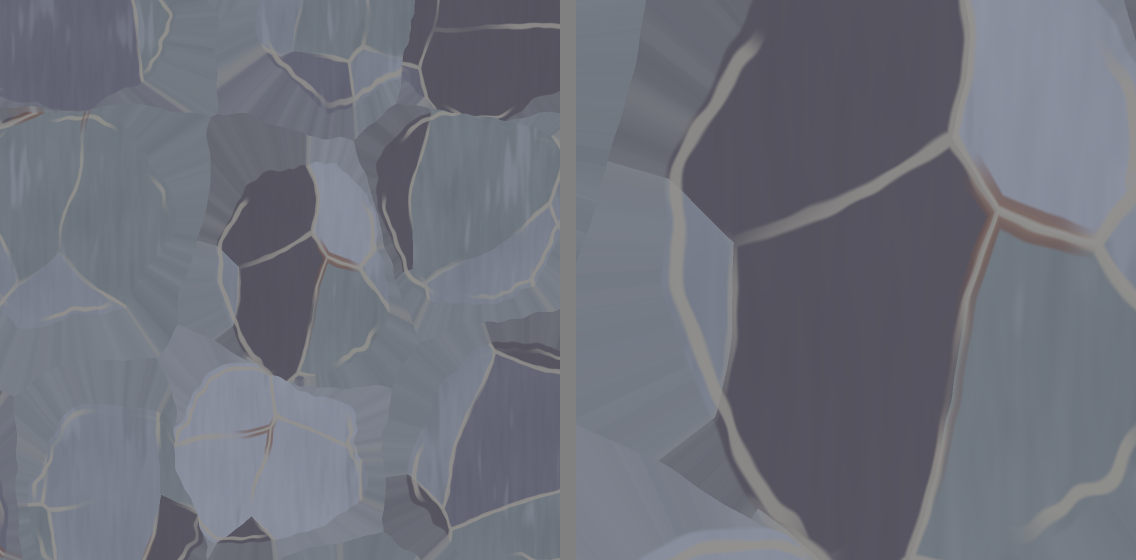
Left, the full canvas; right, a detail of the centre.
This texture is drawn by a WebGL 2 fragment shader. Its source:

```glsl
#version 300 es
precision highp float;

uniform vec2 u_resolution;
out vec4 fragColor;

vec2 hash2(vec2 p) {
    vec3 h = fract(p.xyx * vec3(0.1031, 0.1030, 0.0973));
    h += dot(h, h.yzx + 33.33);
    return fract((h.xx + h.yz) * h.zy);
}

// Gradient noise, roughly -1 to 1
float noise(vec2 p) {
    vec2 i = floor(p), f = p - i;
    vec2 u = f * f * f * (f * (f * 6.0 - 15.0) + 10.0);
    vec2 e = vec2(0.0, 1.0);
    float a = dot(hash2(i) - 0.5, f);
    float b = dot(hash2(i + e.yx) - 0.5, f - e.yx);
    float c = dot(hash2(i + e.xy) - 0.5, f - e.xy);
    float d = dot(hash2(i + e.yy) - 0.5, f - e.yy);
    return 2.8 * mix(mix(a, b, u.x), mix(c, d, u.x), u.y);
}

// Voronoi facets: x = border distance, y = facet hash
vec2 facets(vec2 p) {
    vec2 cell = floor(p), nearest = vec2(0.0), nearestCell = cell;
    float best = 9.0;
    for (int y = -1; y <= 1; y++)
    for (int x = -1; x <= 1; x++) {
        vec2 c = cell + vec2(x, y);
        vec2 r = c + 0.1 + 0.8 * hash2(c) - p;
        if (dot(r, r) < best) { best = dot(r, r); nearest = r; nearestCell = c; }
    }
    float border = 9.0;
    for (int y = -2; y <= 2; y++)
    for (int x = -2; x <= 2; x++) {
        vec2 c = nearestCell + vec2(x, y);
        vec2 r = c + 0.1 + 0.8 * hash2(c) - p;
        vec2 gap = r - nearest;
        if (dot(gap, gap) > 1e-4) border = min(border, dot(0.5 * (r + nearest), normalize(gap)));
    }
    return vec2(border, hash2(nearestCell + 71.0).x);
}

vec3 facetTint(float h) {
    vec3 tint = vec3(0.335, 0.33, 0.375);
    tint = mix(tint, vec3(0.39, 0.395, 0.455), step(0.18, h));
    tint = mix(tint, vec3(0.435, 0.465, 0.50), step(0.30, h));
    tint = mix(tint, vec3(0.475, 0.50, 0.55), step(0.60, h));
    return mix(tint, vec3(0.53, 0.55, 0.61), step(0.86, h));
}

// Soft-edged stroke of a given half width around zero distance
float stroke(float d, float halfWidth) {
    return 1.0 - smoothstep(0.6 * halfWidth, 1.4 * halfWidth, abs(d));
}

// Painted stone: tinted facets, vertical brushing, pale and rusty edges
vec3 paintStone(vec2 p, vec2 id, float rim) {
    vec2 seed = id * 19.0 + 40.0;
    float size = hash2(id + 5.0).x;
    float scale = mix(3.7, 7.5, size * size * size);
    vec2 warp = vec2(noise(p * 6.0 + seed), noise(p * 6.0 + seed + 31.0));
    vec2 ragged = vec2(noise(p * 45.0), noise(p * 45.0 + 17.0));
    vec2 facet = facets((p + 0.03 * warp + 0.0015 * ragged) * scale * vec2(1.15, 0.9) + seed);
    vec3 color = facetTint(facet.y);
    float bright = smoothstep(0.33, 0.43, color.g);

    // Broad wash and vertical brush marks
    float wash = noise(p * 8.0 + seed);
    float brush = noise(p * vec2(75.0, 9.0)) + 0.6 * noise(p * vec2(150.0, 22.0));
    color += mix(0.35, 1.0, bright) * (0.022 * wash + 0.016 * brush);
    float patches = noise(p * vec2(13.0, 7.0) + 9.0) + 0.6 * noise(p * vec2(85.0, 13.0) + 3.0);
    color = mix(color, vec3(0.55, 0.575, 0.63), 0.45 * bright * smoothstep(0.3, 0.75, patches));
    color = mix(color, vec3(0.40, 0.425, 0.46), 0.4 * bright * smoothstep(0.35, 0.8, -patches));

    // Worn edges along facets and part of the outline
    float wear = noise(p * 7.0 + seed + 11.0);
    float width = 0.0036 * (1.0 + 0.45 * noise(p * 38.0));
    float edge = stroke(facet.x / scale, width) * smoothstep(-0.4, 0.0, wear);
    edge = max(edge, stroke(rim + 0.008 * wear, width) * smoothstep(-0.2, 0.15, -wear));
    color = mix(color, vec3(0.575, 0.567, 0.55), 0.85 * edge);

    float rust = smoothstep(0.35, 0.55, noise(p * 5.0 + seed + 57.0));
    float rustLine = stroke(facet.x / scale - 0.004, 0.0022);
    return mix(color, vec3(0.44, 0.345, 0.325), 0.7 * rust * rustLine);
}

// Stones on a jittered grid; their outline colours spread outward as rays
vec3 stoneSheet(vec2 p) {
    const float GRID = 2.6;
    vec2 cell = floor(p * GRID), id = cell, offset = vec2(0.0), ray = vec2(1.0, 0.0);
    float reach = 99.0, extent = 0.2;
    for (int y = -1; y <= 1; y++)
    for (int x = -1; x <= 1; x++) {
        vec2 c = cell + vec2(x, y);
        vec2 q = p - (c + 0.22 + 0.56 * hash2(c + 13.0)) / GRID;
        vec2 halfSize = mix(vec2(0.36), vec2(0.54), hash2(c + 29.0)) / GRID;
        vec2 v = q / halfSize + 1e-5;
        vec2 dir = normalize(v);
        float outline = 1.0 + 0.22 * noise(dir * 1.4 + c * 7.0) + 0.05 * noise(dir * 6.0 + c * 3.0);
        float t = length(v) / outline;
        if (t < reach) { reach = t; id = c; offset = q; ray = dir; extent = halfSize.x; }
    }
    float clamped = min(reach, 1.0);
    vec2 onStone = p - offset + offset * clamped / max(reach, 1e-4);
    vec3 color = paintStone(onStone, id, (clamped - 0.94) * extent);

    // Radial wedges outside the outline
    float outside = smoothstep(1.0, 1.02, reach);
    float wedges = noise(ray * 9.0 + id * 5.0) + 0.7 * noise(floor(ray * 26.0) * 0.73 + id);
    vec3 haze = vec3(0.455, 0.475, 0.51) + 0.045 * wedges;
    return mix(color, haze, 0.6 * outside);
}

void main() {
    // Four samples per pixel keep the seams smooth
    float unit = min(u_resolution.x, u_resolution.y);
    vec3 color = vec3(0.0);
    for (int i = 0; i < 4; i++) {
        vec2 shift = vec2(i % 2, i / 2) * 0.5 - 0.25;
        color += 0.25 * stoneSheet((gl_FragCoord.xy + shift) / unit + 3.1);
    }
    fragColor = vec4(color, 1.0);
}
```
